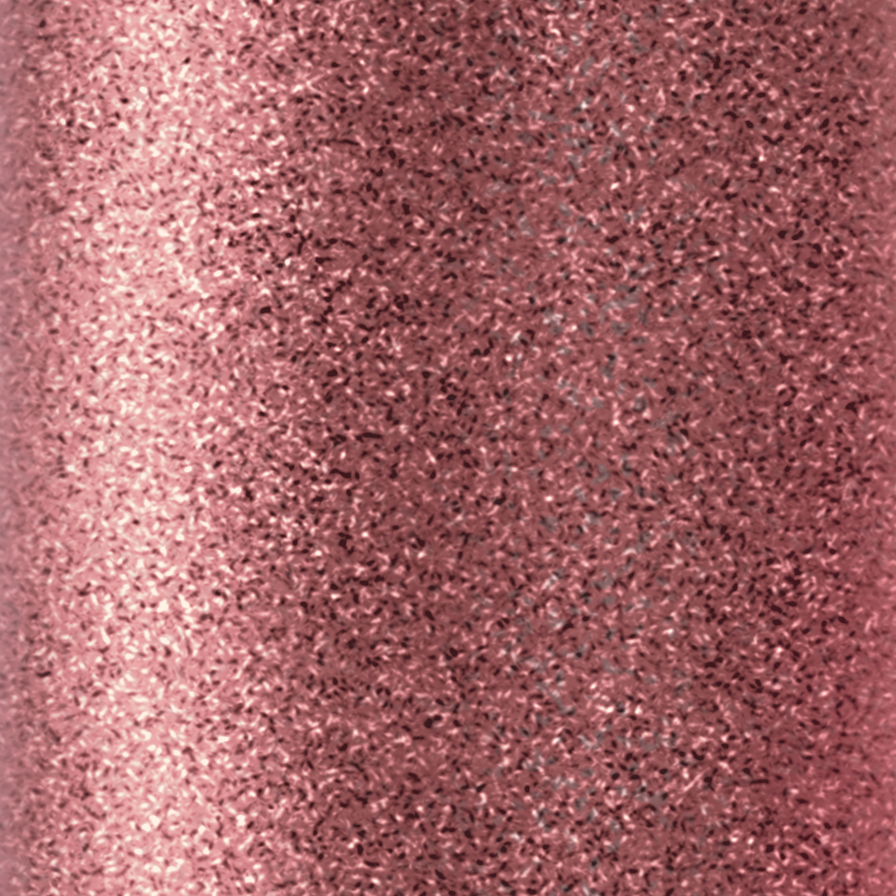
Write a WebGL 2 fragment shader that draws this texture.

```glsl
#version 300 es
precision highp float;

uniform vec2 u_resolution;
out vec4 outColor;

// Metallic ramp, dark to light
const vec3 RAMP[8] = vec3[8](
    vec3(0.24, 0.09, 0.11), vec3(0.40, 0.19, 0.20),
    vec3(0.53, 0.28, 0.29), vec3(0.65, 0.38, 0.39),
    vec3(0.83, 0.51, 0.53), vec3(0.92, 0.65, 0.65),
    vec3(0.95, 0.82, 0.78), vec3(1.00, 0.95, 0.90));
const vec3 MAUVE = vec3(0.70, 0.53, 0.57);

// Cylinder shading, in steps of the ramp
const float BASE_TONE = 1.95;
const float HIGHLIGHT_X = 0.155;
const float HIGHLIGHT_GAIN = 3.15;
const float SHEEN_X = 0.66;
const float SHEEN_GAIN = 0.65;

// Grain
const float GRAIN_CELLS = 115.0;
const float GRAIN_GAIN = 2.9;
const float FLAKE_LENGTH = 2.0;   // falloff along a flake
const float FLAKE_WIDTH = 6.5;    // falloff across a flake

vec3 hash3(vec2 cell) {
    vec3 p = fract(vec3(cell.xyx) * vec3(0.1031, 0.1030, 0.0973));
    p += dot(p, p.yxz + 33.33);
    return fract((p.xxy + p.yzz) * p.zyx);
}

float bell(float x, float center, float width) {
    float d = (x - center) / width;
    return exp(-d * d);
}

// Sum of randomly turned light and dark flakes, one per cell
float flakes(vec2 p) {
    vec2 cell = floor(p);
    float sum = 0.0;
    for (int j = -1; j <= 1; j++) {
        for (int i = -1; i <= 1; i++) {
            vec2 c = cell + vec2(i, j);
            vec3 place = hash3(c);
            vec3 look = hash3(c + 217.0);
            vec2 d = p - c - place.xy;
            float angle = (place.z - 0.5) * 2.6;
            vec2 axis = vec2(cos(angle), sin(angle));
            float along = dot(d, axis);
            float across = dot(d, vec2(-axis.y, axis.x));
            float q = FLAKE_LENGTH * along * along + FLAKE_WIDTH * across * across;
            sum += (look.x * 2.0 - 1.0) * exp(-q) * (1.0 - 0.5 * q);
        }
    }
    return sum;
}

// Slow drift made of layered sines, about -1 to 1
float drift(vec2 p) {
    float a = sin(p.x * 7.0 + 2.3 * sin(p.y * 5.0 + 1.0));
    float b = sin(p.y * 17.0 + 2.0 * sin(p.x * 11.0 + 0.7));
    float c = sin(p.x * 23.0 - p.y * 13.0 + 1.5 * sin(p.y * 19.0));
    return (a + b + c) / 3.0;
}

float cylinderTone(vec2 uv) {
    float bend = 0.014 * cos((uv.y - 0.95) * 6.5);
    float x = uv.x - bend;
    float width = x < HIGHLIGHT_X ? 0.115 : 0.165;
    float tone = BASE_TONE + HIGHLIGHT_GAIN * bell(x, HIGHLIGHT_X, width);
    tone += SHEEN_GAIN * bell(uv.x, SHEEN_X, 0.13);
    tone += 0.95 * exp(-uv.x / 0.035);
    tone += 1.0 * exp(-(1.0 - uv.x) / 0.035);
    tone -= 0.3 * bell(uv.x, 0.51, 0.09) * smoothstep(0.6, 1.0, uv.y);
    return tone;
}

vec3 rampColor(float tone) {
    float t = clamp(tone, 0.0, 6.999);
    int i = int(t);
    return mix(RAMP[i], RAMP[i + 1], fract(t));
}

void main() {
    vec2 uv = gl_FragCoord.xy / u_resolution;

    // Grain thins out at the rims and in the slow patches
    float rim = smoothstep(0.0, 0.07, uv.x) * smoothstep(0.0, 0.08, 1.0 - uv.x);
    float patchiness = 1.0 + 0.22 * drift(uv * 1.3);
    float strength = GRAIN_GAIN * patchiness * mix(0.55, 1.0, rim);
    strength *= 1.0 + 0.25 * bell(uv.x, 0.31, 0.09);
    float grain = flakes(uv * GRAIN_CELLS);
    float fine = flakes(uv * GRAIN_CELLS * 1.63 + 41.7);

    float tone = cylinderTone(uv) + 0.12 * drift(uv * 2.1 + 3.0);
    tone += strength * (grain + 0.35 * fine);
    vec3 color = rampColor(tone);

    // Cool rim on the left and grey glints on the sheen
    color = mix(color, MAUVE, 0.45 * exp(-uv.x / 0.04));
    float glint = smoothstep(0.0, 0.5, flakes(uv * GRAIN_CELLS * 0.6 + 91.3));
    float grey = glint * (0.12 + 0.33 * bell(uv.x, SHEEN_X, 0.12));
    color = mix(color, vec3(dot(color, vec3(0.4, 0.4, 0.2))), grey);

    // Warmer red toward the lower right
    float warmth = smoothstep(0.75, 1.0, uv.x) * (1.0 - uv.y);
    color += vec3(0.05, -0.01, 0.01) * warmth;

    outColor = vec4(clamp(color, 0.0, 1.0), 1.0);
}
```
